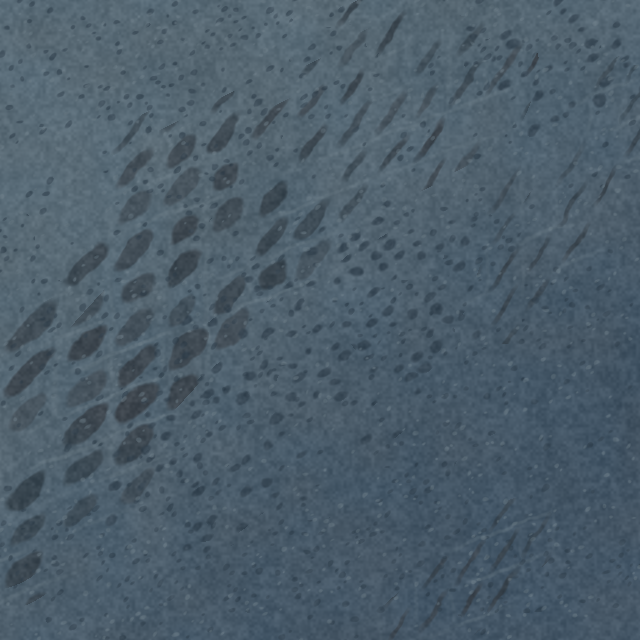
Give the GLSL for this texture, as a Shadertoy shader.

```glsl
// Weathered blue-grey skin with a slanted net of dark, leaf-shaped hollows.
// A skewed grid holds the hollows and pale ridges; soft masks fade them into
// thin slashes, while smaller pits, specks and layered noise roughen the rest.

const vec3 PALE_SLATE = vec3(0.345, 0.415, 0.460);
const vec3 DEEP_BLUE = vec3(0.262, 0.332, 0.394);
const vec3 HOLLOW_GREY = vec3(0.215, 0.258, 0.292);
const vec3 PIT_BLUE = vec3(0.195, 0.255, 0.305);
const vec3 RIDGE_LIGHT = vec3(0.410, 0.475, 0.515);

float hash(vec2 p, float seed) {
    vec3 q = fract(vec3(p.xyx + seed * 7.13) * vec3(0.1031, 0.1030, 0.0973));
    q += dot(q, q.yzx + 33.33);
    return fract((q.x + q.y) * q.z);
}

float noise(vec2 p, float seed) {
    vec2 cell = floor(p);
    vec2 f = fract(p);
    f = f * f * (3.0 - 2.0 * f);
    float low = mix(hash(cell, seed), hash(cell + vec2(1, 0), seed), f.x);
    float high = mix(hash(cell + vec2(0, 1), seed), hash(cell + vec2(1, 1), seed), f.x);
    return mix(low, high, f.y);
}

float fbm(vec2 p, float seed) {
    float sum = 0.0, weight = 0.53;
    for (int i = 0; i < 4; i++) {
        sum += weight * noise(p, seed + float(i));
        p = mat2(1.6, 1.2, -1.2, 1.6) * p;
        weight *= 0.5;
    }
    return sum;
}

// One near the segment a-b, falling softly to zero at the given radius.
float segmentFade(vec2 p, vec2 a, vec2 b, float radius) {
    vec2 ab = b - a;
    float t = clamp(dot(p - a, ab) / dot(ab, ab), 0.0, 1.0);
    return 1.0 - smoothstep(0.35 * radius, radius, length(p - a - ab * t));
}

// Skewed net: columns crowd together to the right, rows climb to the right.
vec2 netCoords(vec2 p) {
    return vec2(11.0 * p.x + 4.5 * p.x * p.x, (p.y - 0.38 * p.x) * 16.0);
}

// Rounded parallelogram narrowed about its long diagonal.
float hollow(vec2 net, float coverage, float fatness, float blur) {
    vec2 id = floor(net);
    vec2 q = fract(net) - 0.5;
    q += 0.12 * (vec2(hash(id, 1.0), hash(id, 2.0)) - 0.5);
    float size = mix(0.29, 0.44, hash(id, 3.0));
    float width = mix(0.10, 0.58, fatness * mix(0.45, 1.0, hash(id, 4.0)));
    vec3 r = vec3(q / size, (q.x - q.y) / width);
    r *= r;
    float d = (pow(dot(r, r), 0.25) - 1.0) * min(width, size);
    float present = step(hash(id, 5.0), coverage);
    float depth = mix(0.5, 1.0, hash(id, 6.0));
    return present * depth * (1.0 - smoothstep(-blur, blur, d));
}

// Pale broken lines along the net's rows, with weaker ones along its columns.
float ridges(vec2 net, vec2 p) {
    vec2 edge = 0.5 - abs(fract(net) - 0.5);
    vec2 line = 1.0 - smoothstep(vec2(0.01), vec2(0.085), edge);
    return max(line.y * smoothstep(0.25, 0.65, noise(p * 13.0, 20.0)),
               0.55 * line.x * smoothstep(0.35, 0.75, noise(p * 16.0, 21.0)));
}

// Scattered slanted ovals, one chance per cell of a turned grid.
float pits(vec2 p, float scale, float density, float aspect, float seed) {
    vec2 g = mat2(0.82, -0.57, 0.57, 0.82) * p * scale * vec2(1.0);
    g.y *= aspect;
    vec2 id = floor(g);
    vec2 q = fract(g) - 0.5;
    q -= 0.36 * (vec2(hash(id, seed), hash(id, seed + 1.0)) - 0.5);
    float radius = mix(0.14, 0.34, hash(id, seed + 2.0));
    float present = step(hash(id, seed + 3.0), density);
    float blur = max(0.10, scale * 1.2 / iResolution.y);
    return present * (1.0 - smoothstep(radius - blur, radius + blur, length(q)));
}

void mainImage(out vec4 fragColor, in vec2 fragCoord) {
    vec2 p = fragCoord / iResolution.y;
    vec2 wobble = vec2(fbm(p * 28.0, 30.0), fbm(p * 28.0, 40.0)) - 0.5;
    vec2 bent = p + 0.014 * wobble + 0.012 * (noise(p * 5.0, 45.0) - 0.5);

    // Where each kind of mark lives
    float band = segmentFade(p, vec2(-0.02, 0.20), vec2(0.36, 0.62), 0.23);
    float upperBand = segmentFade(p, vec2(0.30, 0.68), vec2(0.70, 0.88), 0.19);
    float slashes = max(segmentFade(p, vec2(0.80, 0.56), vec2(0.99, 0.84), 0.11),
                        segmentFade(p, vec2(0.64, 0.00), vec2(0.82, 0.16), 0.09));
    float dotted = max(segmentFade(p, vec2(0.30, 0.28), vec2(0.64, 0.56), 0.19),
                       segmentFade(p, vec2(0.86, 0.94), vec2(1.0, 0.90), 0.17));
    float coverage = max(max(band * 0.92, upperBand * 0.85), slashes * 0.75);
    float fatness = clamp(band + 0.35 * upperBand * (1.0 - p.x), 0.0, 1.0);

    // Broad light and mottled skin
    float shade = smoothstep(-0.55, 0.65, p.y - 0.75 * p.x);
    vec3 color = mix(DEEP_BLUE, PALE_SLATE, shade);
    color += 0.050 * (fbm(p * 9.0, 50.0) - 0.5);
    color += vec3(0.012, 0.0, -0.010) * (noise(p * 17.0, 55.0) - 0.5);

    // Ridges, hollows and pits
    vec2 net = netCoords(bent);
    float ridgeArea = max(band, 0.75 * max(upperBand, slashes));
    color = mix(color, RIDGE_LIGHT, 0.48 * ridgeArea * ridges(net, p));
    float blur = max(0.055, 20.0 / iResolution.y);
    vec3 floorTone = HOLLOW_GREY + vec3(0.03, 0.0, -0.01) * (noise(p * 11.0, 60.0) - 0.4);
    color = mix(color, floorTone, 0.92 * hollow(net, coverage, fatness, blur));
    float patchy = smoothstep(0.35, 0.7, noise(p * 8.0, 65.0));
    color = mix(color, PIT_BLUE, 0.72 * pits(bent, 30.0, 0.48 * dotted, 1.6, 70.0));
    color = mix(color, PIT_BLUE, 0.55 * pits(bent, 52.0, 0.08 + 0.22 * patchy, 1.5, 80.0));
    color = mix(color, RIDGE_LIGHT, 0.50 * pits(bent, 75.0, 0.10, 1.4, 90.0));

    // Fine soft grain
    color += 0.055 * (noise(p * 120.0, 100.0) - 0.5);
    color += 0.045 * (noise(p * 230.0, 110.0) - 0.5);
    fragColor = vec4(color, 1.0);
}
```
